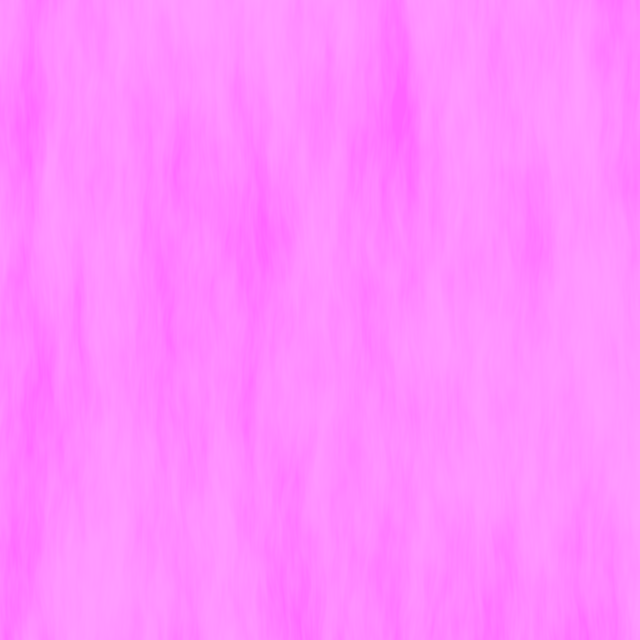
This texture is drawn by a Shadertoy shader. Its source:

```glsl
// Soft pink fibres: vertical streaks with darker magenta blotches.

const float TAU = 6.2831853;
const int OCTAVES = 6;
const float NOISE_DEVIATION = 0.21;

float hash(vec2 cell) {
    vec3 p = fract(cell.xyx * vec3(0.1031, 0.1030, 0.0973));
    p += dot(p, p.yzx + 33.33);
    return fract((p.x + p.y) * p.z);
}

// Slope contribution of one lattice corner.
float cornerSlope(vec2 cell, vec2 offset) {
    float angle = TAU * hash(cell);
    return dot(vec2(cos(angle), sin(angle)), offset);
}

float gradientNoise(vec2 p) {
    vec2 cell = floor(p);
    vec2 f = p - cell;
    vec2 w = f * f * f * (f * (f * 6.0 - 15.0) + 10.0);
    vec2 right = vec2(1.0, 0.0), up = vec2(0.0, 1.0);
    float low = mix(cornerSlope(cell, f), cornerSlope(cell + right, f - right), w.x);
    float high = mix(cornerSlope(cell + up, f - up), cornerSlope(cell + 1.0, f - 1.0), w.x);
    return mix(low, high, w.y);
}

// Layered sines that make the fibres sway sideways.
float sway(vec2 p, float amount) {
    return amount * (sin(p.y * 9.0 + p.x * 14.0)
                   + 0.5 * sin(p.y * 23.0 - p.x * 37.0 + 1.7)
                   + 0.25 * sin(p.y * 51.0 + p.x * 83.0 + 4.1));
}

// Stretched noise layers, scaled to unit deviation.
float fibres(vec2 p, vec2 frequency, vec2 growth, float gain) {
    float sum = 0.0, power = 0.0, amplitude = 1.0;
    for (int i = 0; i < OCTAVES; i++) {
        vec2 shift = vec2(17.37, 41.73) * float(i + 1);
        sum += amplitude * gradientNoise(p * frequency + shift);
        power += amplitude * amplitude;
        amplitude *= gain;
        frequency *= growth;
    }
    return sum / (NOISE_DEVIATION * sqrt(power));
}

// Darker tones reach further from the middle than light ones.
vec3 pinkTone(float level) {
    float green = 0.546 + 0.037 * level - 0.005 * level * level;
    return vec3(1.0, clamp(green, 0.39, 0.62), 1.0);
}

void mainImage(out vec4 fragColor, in vec2 fragCoord) {
    vec2 uv = fragCoord / iResolution.xy;
    uv.x += sway(uv, 0.004);
    float level = fibres(uv, vec2(7.0, 1.5), vec2(2.0, 1.9), 0.68);
    fragColor = vec4(pinkTone(level), 1.0);
}
```
